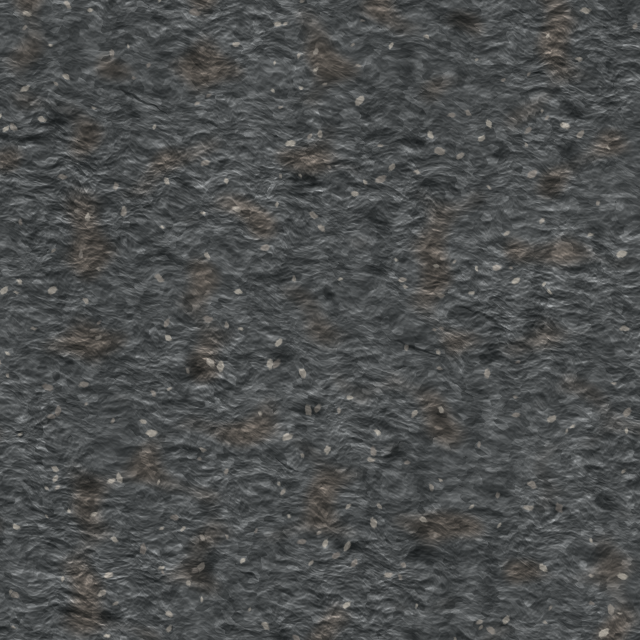
This texture is drawn by a WebGL 2 fragment shader. Its source:

```glsl
#version 300 es
precision highp float;

uniform vec2 u_resolution;
out vec4 fragColor;

float hash(vec2 p) {
    return fract(sin(dot(p, vec2(127.1, 311.7))) * 43758.5453);
}

vec2 hash2(vec2 p) {
    return vec2(hash(p), hash(p + 57.3));
}

mat2 rotate(float a) {
    return mat2(cos(a), sin(a), -sin(a), cos(a));
}

float slope(vec2 cell, vec2 offset) {
    float a = 6.2832 * hash(cell);
    return dot(vec2(cos(a), sin(a)), offset);
}

// Gradient noise, roughly -0.7 to 0.7
float noise(vec2 p) {
    vec2 i = floor(p), f = fract(p);
    vec2 w = f * f * f * (f * (f * 6.0 - 15.0) + 10.0);
    vec2 e = vec2(1.0, 0.0);
    float low = mix(slope(i, f), slope(i + e, f - e), w.x);
    float high = mix(slope(i + e.yx, f - e.yx), slope(i + 1.0, f - 1.0), w.x);
    return mix(low, high, w.y);
}

// Rough stone height: layers of flattened, sharp-crested ridges
float ridges(vec2 p) {
    float height = 0.0, amp = 1.0;
    vec2 q = p * vec2(22.0, 38.0);
    for (int i = 0; i < 4; i++) {
        height -= amp * abs(noise(q));
        q = rotate(0.12) * q * 1.8 + 17.3;
        amp *= 0.6;
    }
    return height;
}

// Random tone per flake, blended softly where flakes meet
float flakeTone(vec2 p) {
    vec2 cell = floor(p);
    float sum = 0.0, total = 0.0;
    for (int y = -1; y <= 1; y++)
    for (int x = -1; x <= 1; x++) {
        vec2 id = cell + vec2(x, y);
        vec2 d = p - id - hash2(id);
        float w = exp(-16.0 * dot(d, d));
        sum += w * hash(id + 9.7);
        total += w;
    }
    return sum / max(total, 1e-6) - 0.5;
}

// Scattered angular grains: x = coverage, y = brightness
vec2 grains(vec2 p, float blur) {
    vec2 cell = floor(p), result = vec2(0.0);
    for (int y = -1; y <= 1; y++)
    for (int x = -1; x <= 1; x++) {
        vec2 id = cell + vec2(x, y);
        float present = step(0.86, hash(id + 3.1));
        vec2 d = rotate(6.28 * hash(id + 5.9)) * (p - id - hash2(id + 21.0));
        d = abs(d * vec2(0.8, 1.15) + 0.15 * d.yx);
        float radius = mix(0.11, 0.3, pow(hash(id + 8.3), 1.6));
        float shape = max(max(d.x, d.y), 0.75 * (d.x + d.y)) - radius;
        float cover = present * (1.0 - smoothstep(-blur, blur, shape));
        if (cover > result.x) result = vec2(cover, hash(id + 13.0));
    }
    return result;
}

// Distance to a tapered line running from a along v
float lineDistance(vec2 p, vec2 a, vec2 v) {
    float t = clamp(dot(p - a, v) / dot(v, v), 0.0, 1.0);
    return length(p - a - v * t) + 0.003 * abs(2.0 * t - 1.0);
}

void main() {
    float unit = min(u_resolution.x, u_resolution.y);
    vec2 p = gl_FragCoord.xy / unit;

    // Flakes lie nearly level, bent by a gentle warp
    vec2 warp = vec2(noise(p * 17.0), noise(p * 17.0 + 40.0));
    vec2 q = rotate(0.14) * p + 0.012 * warp;

    // Relief lit from above
    float relief = ridges(q) - ridges(q + vec2(-0.0011, 0.0028));
    float rough = 1.0 + 0.7 * noise(p * 5.0 + 11.0);
    float tone = 1.3 * rough * relief;
    tone += 0.42 * flakeTone(q * vec2(75.0, 125.0));
    tone += 0.28 * noise(q * vec2(30.0, 48.0) + 70.0);
    tone += 0.14 * noise(p * 4.0 + 3.0);

    // Shadowed pits
    float pit = noise(q * vec2(15.0, 25.0) + 31.0);
    tone -= 0.45 * smoothstep(0.25, 0.55, pit);

    // Pale rising seams and dark falling cracks
    for (int i = 0; i < 6; i++) {
        vec2 id = vec2(i, 4.0);
        vec2 bent = p + 0.012 * warp + 0.004 * noise(p * 60.0);
        float seam = lineDistance(bent, hash2(id), vec2(0.2, 0.11) * (0.5 + hash(id + 2.0)));
        tone += 0.22 * (1.0 - smoothstep(0.001, 0.007, seam));
        float crack = lineDistance(bent, hash2(id + 6.0), vec2(0.09, -0.05) * hash(id + 7.0) + 0.002);
        tone -= 0.6 * (1.0 - smoothstep(0.001, 0.0045, crack));
    }

    // Slate colour with faint brown stains
    vec3 color = 0.298 * exp(tone) + vec3(-0.009, 0.002, 0.005);
    float stain = smoothstep(0.12, 0.5, noise(p * vec2(11.0, 14.0) + 90.0));
    color *= mix(vec3(1.0), vec3(1.07, 0.98, 0.91), stain);

    // Pale mineral grains
    vec2 grain = grains((p + 0.002 * noise(p * 140.0)) * 45.0, 45.0 * (0.0007 + 0.7 / unit));
    vec3 mineral = mix(vec3(0.46, 0.44, 0.42), vec3(0.65, 0.63, 0.59), grain.y);
    color = mix(color, mineral * exp(0.5 * tone), 0.85 * grain.x);

    fragColor = vec4(clamp(color, 0.0, 1.0), 1.0);
}
```
